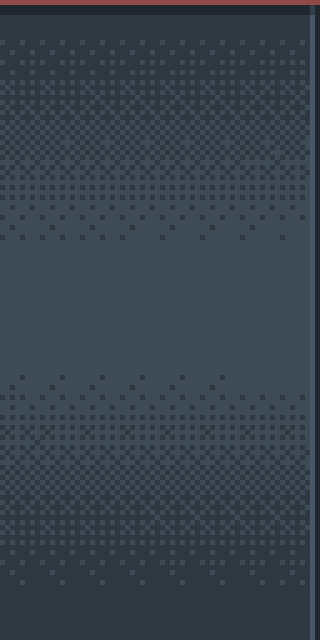
Write a Shadertoy shader that draws this background.

```glsl
const vec2 GRID = vec2(64.0, 128.0);   // cells across and down
const vec3 SLATE = vec3(0.243, 0.290, 0.333);
const vec3 DEEP = vec3(0.180, 0.220, 0.253);
const vec3 SHADOW = vec3(0.130, 0.153, 0.180);
const vec3 RED = vec3(0.565, 0.282, 0.286);
const vec3 RAIL = vec3(0.285, 0.345, 0.400);
const vec3 RAIL_SHADE = vec3(0.200, 0.245, 0.285);

const float RED_ROWS = 1.0;
const float HEADER_ROWS = 3.0;
const float RAIL_COLUMN = 62.0;
const float FADE_IN_ROW = 5.64;        // rows counted from the top
const float FADE_OUT_ROW = 117.0;
const float FADE_SLOPE_IN = 1.46;      // dither levels per row
const float FADE_SLOPE_OUT = 1.44;
const float SIDE_SLOPE = 0.03;         // dither levels per column
const int SAMPLES = 3;

// Ordered 8x8 threshold, 0 to 63
float bayer(ivec2 cell) {
    int level = 0;
    for (int bit = 0; bit < 3; bit++) {
        ivec2 b = (cell >> bit) & 1;
        level = level * 4 + (((b.x ^ b.y) << 1) | b.y);
    }
    return float(level);
}

// Brightness in dither levels: a wide band fading up and down
float bandLevel(vec2 cell) {
    float rise = (cell.y - FADE_IN_ROW) * FADE_SLOPE_IN;
    float fall = (FADE_OUT_ROW - cell.y) * FADE_SLOPE_OUT;
    return min(rise, fall) + cell.x * SIDE_SLOPE;
}

vec3 cellColor(vec2 cell) {
    // Dithered field
    float lit = step(bayer(ivec2(cell)) + 0.001, bandLevel(cell));
    vec3 color = mix(DEEP, SLATE, lit);

    // Header shade, right rail and top bar
    bool header = cell.y < HEADER_ROWS;
    if (header || cell.x > RAIL_COLUMN) color = SHADOW;
    if (cell.x == RAIL_COLUMN) color = header ? RAIL_SHADE : RAIL;
    if (cell.y < RED_ROWS) color = RED;
    return color;
}

void mainImage(out vec4 fragColor, in vec2 fragCoord) {
    // Average several points per pixel to smooth cell edges
    vec3 sum = vec3(0.0);
    for (int j = 0; j < SAMPLES; j++) {
        for (int i = 0; i < SAMPLES; i++) {
            vec2 offset = (vec2(i, j) + 0.5) / float(SAMPLES) - 0.5;
            vec2 uv = (fragCoord + offset) / iResolution.xy;
            sum += cellColor(floor(vec2(uv.x, 1.0 - uv.y) * GRID));
        }
    }
    fragColor = vec4(sum / float(SAMPLES * SAMPLES), 1.0);
}
```
